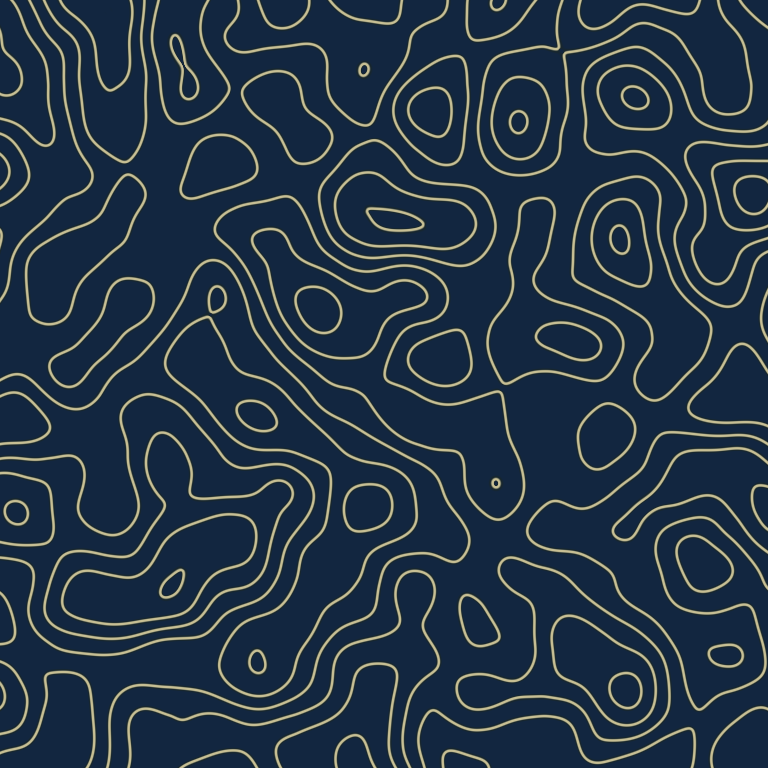
Reproduce this pattern procedurally as a three.js fragment shader.

```glsl
// Topographic contour map: thin sand coloured isolines on deep navy.
// Two octaves of gradient noise form the terrain; dividing the height
// offset from the nearest level by the slope gives lines of even width.

#define TERRAIN_SCALE 6.5     // hills across the canvas
#define DETAIL_AMOUNT 0.2     // strength of the small wobbles
#define LEVEL_STEP 0.185      // height between neighbouring contours
#define LINE_HALF 0.0017      // half the line width
#define EDGE_SOFT 0.0011      // half the width of the smoothed edge
#define HALO_REACH 0.0046     // outer limit of the dull rim
#define SLOPE_EPS 0.0006      // step for measuring the slope
#define SEED vec2(17.3, 41.8)
#define NAVY vec3(0.07, 0.15, 0.25)
#define RIM vec3(0.09, 0.15, 0.18)
#define SAND vec3(0.78, 0.75, 0.58)

varying vec2 vUv;

// Random unit vector for a lattice corner
vec2 cornerGradient(vec2 cell) {
  vec3 q = fract(cell.xyx * vec3(0.1031, 0.1030, 0.0973));
  q += dot(q, q.yzx + 33.33);
  float angle = 6.28319 * fract((q.x + q.y) * q.z);
  return vec2(cos(angle), sin(angle));
}

float gradientNoise(vec2 p) {
  vec2 cell = floor(p);
  vec2 f = p - cell;
  vec2 fade = f * f * f * (f * (f * 6.0 - 15.0) + 10.0);
  vec2 e = vec2(0.0, 1.0);
  float a = dot(cornerGradient(cell), f);
  float b = dot(cornerGradient(cell + e.yx), f - e.yx);
  float c = dot(cornerGradient(cell + e.xy), f - e.xy);
  float d = dot(cornerGradient(cell + e.yy), f - e.yy);
  return mix(mix(a, b, fade.x), mix(c, d, fade.x), fade.y);
}

// Terrain height counted in contour steps; octaves are turned apart
// so that their lattices do not line up
float terrain(vec2 uv) {
  vec2 p = mat2(0.8, 0.6, -0.6, 0.8) * uv * TERRAIN_SCALE + SEED;
  vec2 q = mat2(0.6, 0.8, -0.8, 0.6) * p * 1.9 + SEED.yx;
  return (gradientNoise(p) + DETAIL_AMOUNT * gradientNoise(q)) / LEVEL_STEP;
}

// Approximate canvas distance to the nearest contour
float contourDistance(vec2 uv) {
  vec2 e = vec2(SLOPE_EPS, 0.0);
  vec2 slope = vec2(terrain(uv + e.xy) - terrain(uv - e.xy),
                    terrain(uv + e.yx) - terrain(uv - e.yx)) / (2.0 * SLOPE_EPS);
  float offset = abs(fract(terrain(uv)) - 0.5);
  return offset / max(length(slope), 0.001);
}

void main() {
  float dist = contourDistance(vUv);

  // Dull rim under the line, then the line itself
  float halo = 1.0 - smoothstep(LINE_HALF + EDGE_SOFT, HALO_REACH, dist);
  float line = 1.0 - smoothstep(LINE_HALF - EDGE_SOFT, LINE_HALF + EDGE_SOFT, dist);
  vec3 color = mix(NAVY, RIM, halo);
  color = mix(color, SAND, line);

  gl_FragColor = vec4(color, 1.0);
}
```
